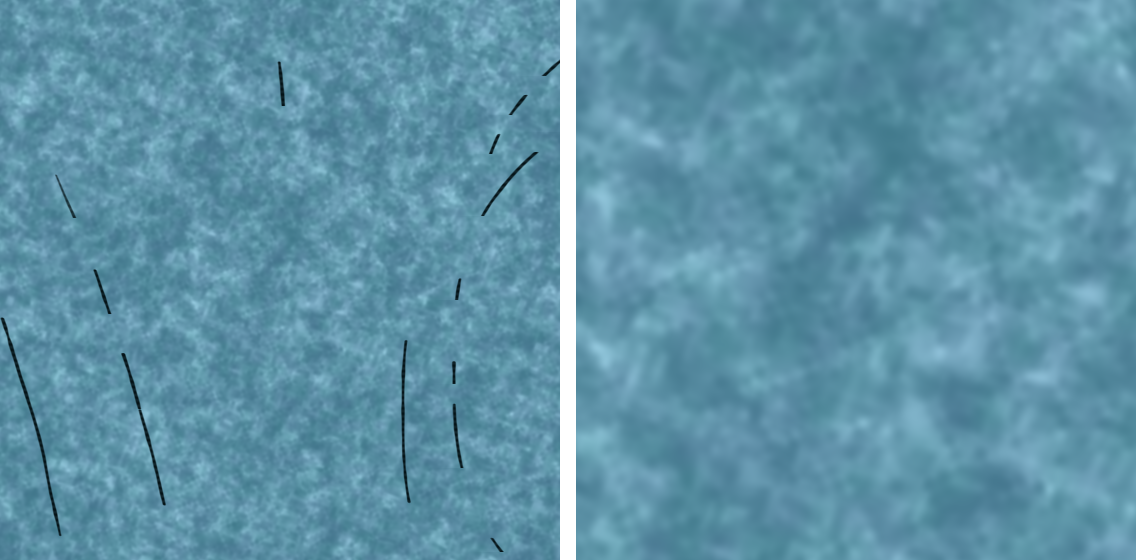
Left, the full canvas; right, a detail of the centre.
Give the GLSL for this texture, as a WebGL 2 fragment shader.

```glsl
#version 300 es
precision highp float;

uniform vec2 u_resolution;
out vec4 outColor;

const vec3 BASE_COLOR = vec3(0.355, 0.563, 0.646);
const vec3 INK_COLOR = vec3(0.015, 0.07, 0.085);
const float MOTTLE_CONTRAST = 1.0;
const float MOTTLE_SKEW = 2.5;
const float TINT_SHIFT = 0.025;
const float STROKE_RADIUS = 0.0026;
const float STROKE_SOFTNESS = 0.0017;
const float STITCH_LENGTH = 0.0095;
const float HALO_WIDTH = 0.022;
const float HALO_LIGHT = 0.03;
const int STRANDS_PER_SIDE = 3;

float hash(vec2 cell) {
    uvec2 q = uvec2(ivec2(cell)) * uvec2(1597u, 3812u) + 977u;
    uint n = (q.x ^ (q.y << 3)) * 747796u + q.y * 28913u;
    n = (n ^ (n >> 15)) * 739391u;
    n = (n ^ (n >> 13)) * 951631u;
    return float((n ^ (n >> 16)) & 65535u) / 65535.0;
}

float noise(vec2 p) {
    vec2 i = floor(p), f = fract(p);
    f = f * f * (3.0 - 2.0 * f);
    float low = mix(hash(i), hash(i + vec2(1, 0)), f.x);
    float high = mix(hash(i + vec2(0, 1)), hash(i + vec2(1, 1)), f.x);
    return mix(low, high, f.y) - 0.5;
}

// Soft fibrous mottling, skewed towards sparse light flecks
float mottle(vec2 p) {
    mat2 turn = mat2(0.8, 0.6, -0.6, 0.8);
    vec2 q = p + 0.005 * vec2(noise(p * 40.0), noise(p * 40.0 + 57.0));
    float sum = 0.05 * noise(q * 8.0) + 0.055 * noise(q * 19.0 + 31.0);
    float frequency = 40.0;
    for (int i = 0; i < 3; i++) {
        q = turn * q + 3.7;
        float weight = 0.125 - 0.009 * float(i * i);
        sum += weight * noise(q * frequency);
        frequency *= 1.9;
    }
    return sum + MOTTLE_SKEW * sum * sum;
}

// Horizontal position of a strand at height y
float strandX(float y, float k, bool rightSide) {
    float inner = max(k - 1.0, 0.0);
    if (!rightSide) return 0.12 + 0.195 * k + 0.065 * inner
        - (0.2 * y + 0.16 * y * y) * (1.0 - 0.75 * inner);
    float d = y - 0.26 - 0.04 * k - 0.04 * k * k;
    return 0.722 + 0.09 * sqrt(k) + 2.5 * abs(d * d * d);
}

// x: distance to the nearest dash, y: signed offset from the strand
vec2 strand(vec2 p, float k, bool rightSide) {
    float start = rightSide ? 0.105 - 0.49 * k + 0.4 * k * k
                            : 0.045 + 0.055 * pow(k, 3.8);
    float end = rightSide ? 0.39 + 0.36 * k : 0.43 + 0.33 * sqrt(k);
    float period = 0.17;
    if (rightSide) period = k < 0.5 ? end - start : (k < 1.5 ? 0.15 : 0.07);
    float cell = floor((p.y - start) / period);

    // Dashes shorten upwards on the left and alternate on the right
    float duty = mix(1.0, 0.45, min(k, 1.0) * smoothstep(0.25, 0.42, p.y));
    if (rightSide) {
        duty = k < 0.5 ? 1.0 : 0.48;
        if (abs(k - 1.0) < 0.5) duty = 0.4 + 0.35 * sin(2.2 * cell - 0.8);
    }
    float local = p.y - start - cell * period;
    float halfDash = 0.5 * duty * period;
    float along = abs(local - halfDash) - halfDash;
    along = max(along, max(start - p.y, p.y - end));

    float x = strandX(p.y, k, rightSide);
    float slope = (strandX(p.y + 0.002, k, rightSide) - x) / 0.002;
    float stretch = sqrt(1.0 + slope * slope);
    float across = (p.x - x) / stretch;
    return vec2(length(vec2(across, max(along, 0.0) * stretch)), across);
}

void main() {
    vec2 p = gl_FragCoord.xy / u_resolution;
    float pixel = 1.0 / min(u_resolution.x, u_resolution.y);
    float soft = max(STROKE_SOFTNESS, 0.7 * pixel);

    // Mottled ground with a slight drift between blue and teal
    vec3 color = BASE_COLOR + MOTTLE_CONTRAST * mottle(p);
    color += TINT_SHIFT * noise(p * 50.0 + 91.0) * vec3(0.8, -0.8, 0.5);

    // Thin broken strands; the right side bends outwards
    vec2 bent = p + vec2(0.007 * noise(p * 9.0 + 13.0), 0.0);
    float ink = 0.0, halo = 0.0;
    for (int i = 0; i < 2 * STRANDS_PER_SIDE; i++) {
        bool rightSide = i >= STRANDS_PER_SIDE;
        float k = float(i % STRANDS_PER_SIDE);
        vec2 s = strand(bent, k, rightSide);
        float radius = STROKE_RADIUS * (1.0 + 0.6 * noise(p * 60.0 + k));
        float faint = rightSide ? 0.0 : smoothstep(0.5, 0.72, p.y) * step(k, 1.5);
        radius *= 1.0 - 0.35 * faint;
        float cover = 1.0 - smoothstep(-soft, soft, s.x - radius);
        ink = max(ink, cover * (1.0 - 0.3 * faint));
        float side = (s.y + 0.016) / HALO_WIDTH;
        if (rightSide) halo = max(halo, exp(-side * side) * smoothstep(0.08, 0.0, s.x));
    }
    color += HALO_LIGHT * halo;

    // Stitched texture along the strokes
    float stitch = 0.5 + 0.5 * cos(6.2832 * p.y / STITCH_LENGTH);
    color = mix(color, INK_COLOR, ink * (1.0 - 0.14 * stitch));
    outColor = vec4(clamp(color, 0.0, 1.0), 1.0);
}
```
